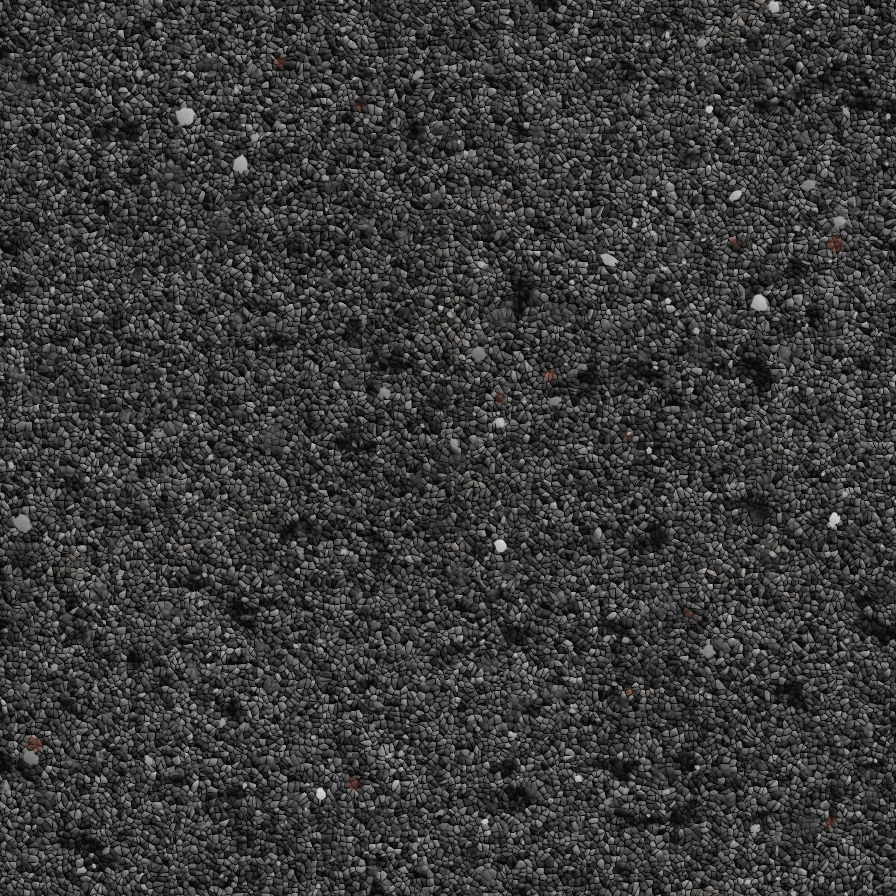
Write a three.js fragment shader that draws this texture.

```glsl
#define GRAIN_SCALE 150.0
#define GRAIN_DARK 0.13
#define GRAIN_LIGHT 0.47
#define GAP_SHADE 0.30
#define RELIEF 0.34
#define GRIT 0.16
#define MOTTLE 0.28
#define LIGHT_DIR vec2(0.5, 0.86)
#define RUST vec3(0.36, 0.22, 0.18)
#define CHIP vec3(0.78, 0.79, 0.78)

varying vec2 vUv;

float hash(vec2 p) {
  return fract(sin(dot(p, vec2(127.1, 311.7))) * 43758.5453);
}

vec2 hash2(vec2 p) {
  return vec2(hash(p), hash(p + 57.3));
}

float noise(vec2 p) {
  vec2 i = floor(p), f = fract(p);
  f = f * f * (3.0 - 2.0 * f);
  return mix(mix(hash(i), hash(i + vec2(1.0, 0.0)), f.x),
             mix(hash(i + vec2(0.0, 1.0)), hash(i + 1.0), f.x), f.y);
}

float fbm(vec2 p) {
  float sum = 0.0, amp = 0.5;
  for (int k = 0; k < 4; k++) {
    sum += amp * noise(p);
    p = p * 2.03 + 17.7;
    amp *= 0.5;
  }
  return sum / 0.9375;
}

// Packed grains: x = tone seed, y = distance to the gap, z = facing to the light
vec3 grains(vec2 p) {
  vec2 cell = floor(p), toGrain = vec2(0.0), id = cell;
  float nearest = 8.0, second = 8.0;
  for (int y = -1; y <= 1; y++) {
    for (int x = -1; x <= 1; x++) {
      vec2 c = cell + vec2(float(x), float(y));
      vec2 d = p - c - hash2(c);
      float dist = length(d);
      if (dist < nearest) {
        second = nearest;
        nearest = dist;
        toGrain = d;
        id = c;
      } else {
        second = min(second, dist);
      }
    }
  }
  return vec3(hash(id + 9.1), second - nearest, dot(toGrain, LIGHT_DIR));
}

// Scattered stones: x = coverage, y = seed, z = facing to the light
vec3 stones(vec2 p, float density, float minSize, float maxSize, float blur) {
  vec2 cell = floor(p);
  vec3 result = vec3(0.0);
  for (int y = -1; y <= 1; y++) {
    for (int x = -1; x <= 1; x++) {
      vec2 c = cell + vec2(float(x), float(y));
      float seed = hash(c + 3.7);
      vec2 d = p - c - hash2(c + 21.0);
      float a = 6.283 * hash(c + 41.0);
      vec2 q = vec2(cos(a) * d.x + sin(a) * d.y, cos(a) * d.y - sin(a) * d.x);
      q.y *= 1.0 + 0.7 * hash(c + 63.0);
      float size = mix(minSize, maxSize, pow(hash(c + 85.0), 2.0));
      float edge = length(q) - size * (0.75 + 0.5 * noise(q * 2.0 / size + c));
      float cover = smoothstep(blur, -blur, edge) * step(hash(c + 11.0), density);
      if (cover > result.x) result = vec3(cover, seed, dot(d, LIGHT_DIR) / size);
    }
  }
  return result;
}

void main() {
  vec2 uv = vUv;
  vec2 warp = vec2(noise(uv * 70.0), noise(uv * 70.0 + 31.0)) - 0.5;
  vec2 p = uv + warp * 0.007;

  // Fine aggregate with shaded gaps and lit faces
  vec3 fine = grains(p * GRAIN_SCALE);
  float tone = mix(GRAIN_DARK, GRAIN_LIGHT, fine.x);
  tone *= mix(GAP_SHADE, 1.0, smoothstep(0.0, 0.32, fine.y));
  tone += RELIEF * fine.z * (0.6 + 0.4 * fine.x);
  tone += GRIT * (noise(uv * 330.0) - 0.5);

  // Coarser grains pressed among the fine ones
  vec3 coarse = stones(p * 62.0, 0.3, 0.22, 0.5, 0.09);
  float coarseTone = mix(0.13, 0.36, coarse.y) + 0.13 * coarse.z;
  tone = mix(tone, coarseTone + 0.35 * (tone - 0.25), coarse.x * 0.85);

  // Smooth dark pebbles
  vec3 pebble = stones(uv * 24.0, 0.16, 0.17, 0.4, 0.04);
  float pebbleTone = mix(0.12, 0.28, pebble.y) + 0.07 * pebble.z;
  tone = mix(tone, pebbleTone + 0.35 * (tone - 0.25), pebble.x * 0.8);

  // Uneven wear and deep pits
  tone *= 1.0 + MOTTLE * (fbm(uv * 9.0) - 0.5) + MOTTLE * (fbm(uv * 38.0 + 5.0) - 0.5);
  tone *= 1.0 - 0.65 * smoothstep(0.66, 0.8, fbm(uv * vec2(26.0, 34.0) + 80.0));
  tone = max(tone, 0.035);
  vec3 color = tone * mix(vec3(0.98, 1.0, 1.03), vec3(1.04, 1.0, 0.96), fbm(uv * 14.0 + 40.0));

  // Rare rusty stones, pale specks and bright chips
  vec3 rust = stones(uv * 20.0, 0.035, 0.1, 0.2, 0.04);
  color = mix(color, RUST * (0.6 + 1.6 * tone), rust.x * 0.75);
  vec3 speck = stones(uv * 75.0, 0.07, 0.13, 0.3, 0.09);
  color = mix(color, CHIP * (0.6 + 0.4 * speck.y + 0.1 * speck.z), speck.x * 0.85);
  vec3 chip = stones(uv * 22.0, 0.09, 0.08, 0.22, 0.03);
  color = mix(color, CHIP * (0.62 + 0.45 * chip.y + 0.12 * chip.z), chip.x * 0.9);

  gl_FragColor = vec4(clamp(color, 0.0, 1.0), 1.0);
}
```
